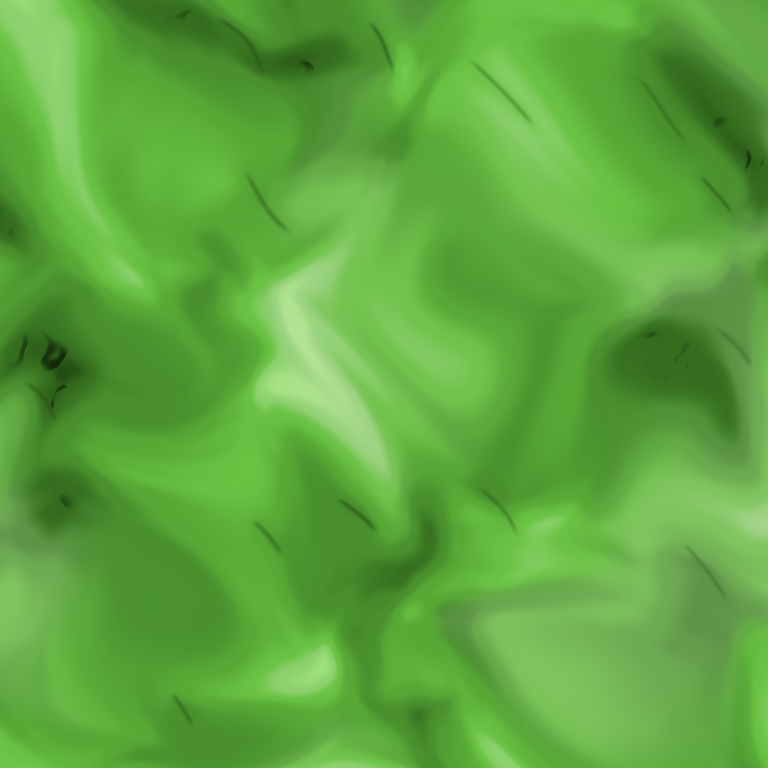
Give the GLSL for this texture, as a Shadertoy shader.

```glsl
// Soft smeared green foliage paint with pale hazy patches, thin dark scratches and specks.

const float FEATURE_SCALE = 5.0;    // blobs across the canvas height
const float WARP = 1.0;             // strength of the smearing folds
const float TONE_SPREAD = 0.265;    // standard deviation of the tone noise
const float SCRATCH_CELLS = 5.0;
const float SCRATCH_CHANCE = 0.42;
const float SCRATCH_WIDTH = 0.016;  // in scratch cells
const float SPECK_SCALE = 34.0;

const vec3 SOOT   = vec3(0.09, 0.22, 0.05);
const vec3 SHADE  = vec3(0.21, 0.43, 0.12);
const vec3 LEAF   = vec3(0.29, 0.57, 0.18);
const vec3 GRASS  = vec3(0.34, 0.66, 0.21);
const vec3 BRIGHT = vec3(0.41, 0.76, 0.26);
const vec3 PALE   = vec3(0.55, 0.82, 0.43);
const vec3 GLOW   = vec3(0.63, 0.88, 0.49);
const vec3 HAZE   = vec3(0.09, 0.01, 0.11);

vec2 hash2(vec2 cell) {
    uvec2 q = uvec2(ivec2(cell)) * uvec2(1597334673u, 3812015801u);
    uint n = (q.x ^ q.y) * 1597334673u;
    n = (n ^ (n >> 15)) * 2246822519u;
    n ^= n >> 13;
    return vec2(n & 0xffffu, n >> 16) / 65535.0;
}

vec2 gradient(vec2 cell) {
    float angle = 6.28318 * hash2(cell).x;
    return vec2(cos(angle), sin(angle));
}

float noise(vec2 p) {
    vec2 i = floor(p), f = p - i;
    vec2 u = f * f * f * (f * (f * 6.0 - 15.0) + 10.0);
    vec2 e = vec2(1.0, 0.0);
    float low = mix(dot(gradient(i), f), dot(gradient(i + e), f - e), u.x);
    float high = mix(dot(gradient(i + e.yx), f - e.yx), dot(gradient(i + 1.0), f - 1.0), u.x);
    return mix(low, high, u.y);
}

vec2 noise2(vec2 p) {
    return vec2(noise(p + 17.3), noise(p.yx - 41.7));
}

// Folds the plane so that the noise drawn on it looks smeared
vec2 smear(vec2 p) {
    p += WARP * noise2(p * 0.7);
    p += 0.45 * WARP * noise2(p * 1.5 + 9.1);
    return p;
}

// Colour ramp over the tone, in standard deviations
vec3 ramp(float z) {
    vec3 c = mix(SOOT, SHADE, smoothstep(-3.2, -1.9, z));
    c = mix(c, LEAF, smoothstep(-2.0, -0.9, z));
    c = mix(c, GRASS, smoothstep(-0.8, 0.0, z));
    c = mix(c, BRIGHT, smoothstep(0.0, 0.9, z));
    c = mix(c, PALE, smoothstep(0.9, 1.6, z));
    return mix(c, GLOW, smoothstep(1.6, 2.2, z));
}

// x: thin tapered line, y: soft shadow around it
vec2 scratches(vec2 p) {
    vec2 home = floor(p), mark = vec2(0.0);
    for (int y = -1; y <= 1; y++)
    for (int x = -1; x <= 1; x++) {
        vec2 cell = home + vec2(x, y);
        vec2 pick = hash2(cell + 70.3), look = hash2(cell + 130.0);
        if (pick.x > SCRATCH_CHANCE) continue;
        float angle = -0.9 + 0.35 * (look.x - 0.5);
        float halfLength = mix(0.12, 0.27, look.y);
        vec2 dir = vec2(cos(angle), sin(angle));
        vec2 d = p - cell - 0.2 - 0.6 * hash2(cell + 211.0);
        float along = dot(d, dir) / halfLength;
        float across = dot(d, vec2(-dir.y, dir.x)) + 0.02 * along * along;
        float taper = 1.0 - smoothstep(0.6, 1.1, abs(along));
        float strength = mix(0.35, 1.0, pick.y);
        float line = exp(-pow(across / SCRATCH_WIDTH, 2.0)) * taper;
        float shadow = exp(-pow(across / 0.09, 2.0) - along * along);
        mark = max(mark, strength * vec2(line, shadow));
    }
    return mark;
}

void mainImage(out vec4 fragColor, in vec2 fragCoord) {
    vec2 uv = fragCoord / iResolution.y;

    // Stretch features along the falling diagonal, then smear them
    vec2 p = FEATURE_SCALE * uv;
    p += 0.2 * vec2(-1.0, 1.0) * (p.x - p.y) * 0.5;
    vec2 w = smear(p + 3.0);

    // Layered tone with broad light and shade
    float tone = noise(w) + 0.5 * noise(p * 0.55 + 25.0)
               + 0.3 * noise(w * 2.1 + 5.0) + 0.1 * noise(w * 4.3 + 11.0);
    float z = tone / TONE_SPREAD;

    // Scratches with their shadows
    vec2 mark = scratches(SCRATCH_CELLS * uv + 0.1 * noise2(uv * 9.0));
    z -= 0.7 * mark.y;
    vec3 color = ramp(z);

    // Greyish haze in wide patches
    float haze = smoothstep(0.0, 0.35, noise(w * 0.6 + 60.0) + 0.15 * noise(w * 1.7));
    color += HAZE * haze * smoothstep(-2.0, -0.5, z);
    color = mix(color, SHADE * 0.75, 0.65 * mark.x);

    // Ragged specks gathered in the darkest hollows
    float speck = smoothstep(0.2, 0.42, noise(SPECK_SCALE * uv + 2.0 * noise2(uv * 25.0)));
    color = mix(color, SOOT * 0.6, 0.85 * speck * smoothstep(-1.7, -2.5, z));

    fragColor = vec4(color, 1.0);
}
```
